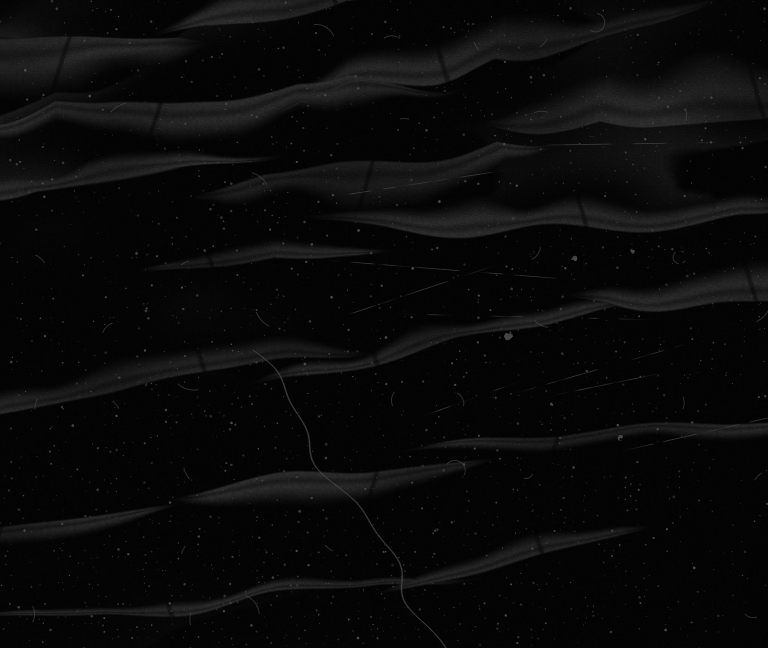
Reproduce this texture procedurally as a WebGL 2 fragment shader.

```glsl
#version 300 es
precision highp float;
// Black plastic film with glossy wrinkles, dust, hairs, scratches and a long crack.

uniform vec2 u_resolution;
out vec4 outColor;

const float BLACK = 0.013;        // unlit film
const float GLOSS = 0.165;        // fully lit fold
const float FOLDS = 17.0;
const float FOLD_EDGE = 0.0022;   // softness of the sharp fold side
const float HAZE = 0.42;          // strength of the crumpled sheen
const float GRAIN = 0.022;
const float GRAIN_CELLS = 432.0;
const float DUST_TONE = 0.30;
const float HAIR_CELLS = 9.0;
const float SCRATCHES = 9.0;
const float SPLATS = 5.0;
const vec2 DIRTY_SPOT = vec2(1.1, 0.66);
const vec2 CRACK_TOP = vec2(0.39, 0.46);

float hash(vec2 p) {
    return fract(sin(dot(p, vec2(127.1, 311.7))) * 43758.5453);
}

vec4 hash4(float n) {
    return fract(sin(n * vec4(12.9, 78.2, 37.7, 93.9) + vec4(1.0, 2.0, 3.0, 4.0)) * 43758.5453);
}

float noise(vec2 p) {
    vec2 i = floor(p), f = fract(p);
    f = f * f * (3.0 - 2.0 * f);
    return mix(mix(hash(i), hash(i + vec2(1, 0)), f.x),
               mix(hash(i + vec2(0, 1)), hash(i + vec2(1, 1)), f.x), f.y);
}

float stroke(float dist, float halfWidth, float px) {
    return clamp((halfWidth - dist) / px + 0.5, 0.0, 1.0);
}

// One tapering fold: sharp on one side, fading on the other.
float fold(vec2 p, float id, float aspect) {
    float rank = (id + 0.5) / FOLDS;
    vec4 r = hash4(id + 3.0);
    vec2 q = p - vec2(aspect * fract(id * 0.618 + 0.4), 1.0 - 0.97 * pow(rank, 1.25));
    float halfLength = mix(0.2, 0.46, r.x);
    float t = q.x / halfLength;
    if (abs(t) >= 1.0) return 0.0;
    float bend = mix(-0.15, 0.35, r.w);
    float spine = q.x * mix(0.0, 0.26, r.y) + bend * q.x * q.x
                + 0.03 * (noise(vec2(p.x * 7.0, id * 9.3)) - 0.5);
    float width = mix(0.068, 0.024, rank) * mix(0.6, 1.3, r.z) * (1.0 - t * t)
                * (0.5 + noise(vec2(p.x * 11.0, id * 5.7)));
    float d = (q.y - spine) * (r.w < 0.3 ? -1.0 : 1.0);
    float u = d / max(width, 0.001);
    float sheet = smoothstep(-FOLD_EDGE, FOLD_EDGE, d) * (1.0 - smoothstep(0.35, 1.15, u));
    float crease = 1.0 - 0.4 * exp(-pow((u - 0.28) * 8.0, 2.0));
    float nick = abs(q.x - (r.z - 0.5) * halfLength + 0.3 * d);
    crease *= 1.0 - 0.5 * (1.0 - smoothstep(0.001, 0.006, nick));
    float sheen = mix(0.5, 1.15, noise(p * vec2(6.0, 12.0) + id));
    return sheet * crease * sheen * (1.0 - smoothstep(0.7, 1.0, abs(t)));
}

// Sawtooth of stretched noise: soft facets ending in sharp creases.
float crumple(vec2 p) {
    vec2 s = vec2(p.x * 2.6 + p.y, p.y * 6.5 - p.x * 1.6);
    float saw = fract(2.2 * (noise(s) * 0.75 + noise(s * 2.3 + 7.0) * 0.25));
    float patches = smoothstep(0.4, 0.75, noise(p * vec2(3.0, 4.0) + 21.0));
    return saw * saw * saw * (1.0 - smoothstep(0.93, 1.0, saw)) * patches;
}

float dust(vec2 p, float cells, float px) {
    vec2 id = floor(p * cells);
    float dirt = exp(-9.0 * dot(p - DIRTY_SPOT, p - DIRTY_SPOT));
    if (hash(id + cells) > 0.10 + 0.16 * dirt) return 0.0;
    vec2 centre = 0.25 + 0.5 * vec2(hash(id + 3.1), hash(id + 8.7));
    float size = hash(id + 5.3);
    float radius = mix(0.0005, 0.0021, size * size * size);
    return stroke(length(fract(p * cells) - centre) / cells, radius, px) * mix(0.4, 1.0, hash(id + 9.9));
}

// Short curved fibre, at most one per cell.
float hair(vec2 p, float px) {
    vec2 id = floor(p * HAIR_CELLS);
    vec4 r = hash4(dot(id, vec2(1.7, 23.3)));
    if (r.x > 0.4) return 0.0;
    float a = 6.283 * r.y, radius = mix(0.09, 0.4, r.z);
    vec2 q = mat2(cos(a), sin(a), -sin(a), cos(a)) * (fract(p * HAIR_CELLS) - 0.35 - 0.3 * r.zw);
    float arc = abs(length(q + vec2(0.0, radius)) - radius) / HAIR_CELLS;
    return stroke(arc, 0.0007, px) * step(abs(q.x), mix(0.06, 0.17, r.w)) * step(abs(q.y), 0.16);
}

float scratch(vec2 p, float id, float aspect, float px) {
    vec4 r = hash4(id + 40.0);
    vec2 q = p - vec2(aspect * mix(0.3, 0.95, r.x), mix(0.25, 0.95, r.y));
    float slope = mix(-0.1, 0.4, r.z);
    float broken = smoothstep(0.25, 0.7, noise(vec2(p.x * 60.0, id)));
    float ends = 1.0 - smoothstep(0.6, 1.0, abs(q.x) / mix(0.07, 0.26, r.w));
    return stroke(abs(q.y - slope * q.x) / sqrt(1.0 + slope * slope), 0.0006, px) * broken * ends;
}

void main() {
    vec2 p = gl_FragCoord.xy / u_resolution.y;
    float aspect = u_resolution.x / u_resolution.y, px = 1.0 / u_resolution.y;

    // Glossy wrinkles, more crumpled towards the top
    float upper = smoothstep(0.3, 0.85, p.y);
    vec2 w = p + vec2(0.0, 0.05 * upper * abs(noise(p * 6.0) - 0.5));
    float light = HAZE * crumple(w) * mix(0.25, 1.6, upper);
    for (float i = 0.0; i < FOLDS; i++) light = max(light, fold(w, i, aspect));
    light = min(light, 1.0);
    float grain = hash(floor(p * GRAIN_CELLS)) - 0.5;
    float tone = mix(BLACK, GLOSS, light) + GRAIN * grain * (0.4 + light);

    // Dust, fibres and scratches
    float marks = max(dust(p, 37.0, px), max(dust(p + 0.37, 61.0, px), dust(p + 0.71, 97.0, px)));
    marks = max(marks, 0.6 * hair(p, px));
    for (float i = 0.0; i < SCRATCHES; i++) marks = max(marks, 0.7 * scratch(p, i, aspect, px));
    for (float i = 0.0; i < SPLATS; i++) {
        vec4 r = hash4(i + 70.0);
        float rough = 0.006 * (noise(p * 260.0) - 0.5);
        float dist = length(p - vec2(aspect * mix(0.4, 0.97, r.x), r.y * 0.75)) + rough;
        marks = max(marks, 0.9 * stroke(dist, mix(0.002, 0.006, r.z), px));
    }

    // Long wavering crack
    float drop = CRACK_TOP.y - p.y;
    float crackX = CRACK_TOP.x + 0.65 * drop + 0.014 * sin(drop * 27.0) + 0.006 * sin(drop * 61.0);
    marks = max(marks, 0.75 * stroke(abs(p.x - crackX) * 0.8, 0.0009, px) * step(0.0, drop));

    outColor = vec4(vec3(mix(tone, DUST_TONE, marks)), 1.0);
}
```
